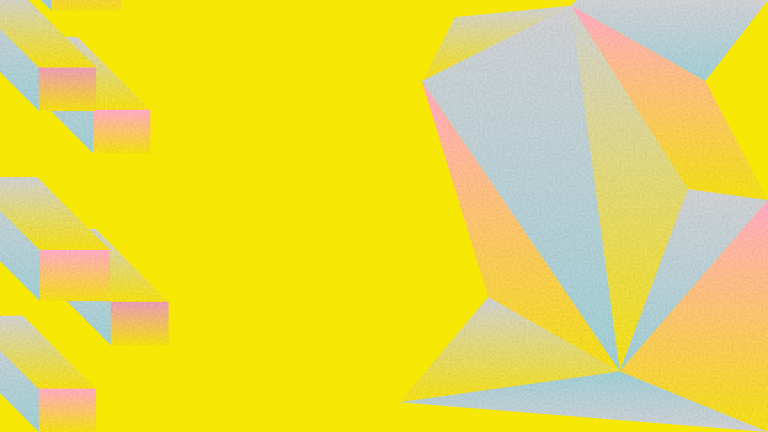
Reproduce this background procedurally as a Shadertoy shader.

```glsl
// Flat yellow field with a faceted crystal on the right and extruded bars on the left.
// Every face is a convex quad filled with a vertical two-colour gradient and fine grain.
// Layout space is 16 x 9 units with the origin at the lower left.

const vec3 YELLOW = vec3(0.97, 0.91, 0.01);
const vec3 HONEY  = vec3(0.95, 0.87, 0.07);
const vec3 PINK   = vec3(1.00, 0.66, 0.77);
const vec3 BLUE   = vec3(0.62, 0.80, 0.83);
const vec3 GREY   = vec3(0.81, 0.81, 0.82);

const float GRAIN_SCALE = 21.0;
const float GRAIN_AMOUNT = 0.05;
const float BAR_DEPTH = 1.52;

// Bars from back to front: lower-left corner of the front face, then its size
const int BAR_COUNT = 6;
const vec4 BARS[BAR_COUNT] = vec4[](
    vec4(1.08, 8.77, 1.44, 1.06),
    vec4(1.94, 5.81, 1.19, 0.90),
    vec4(2.31, 1.81, 1.20, 0.90),
    vec4(0.81, 6.69, 1.19, 0.90),
    vec4(0.83, 2.73, 1.46, 1.06),
    vec4(0.81, 0.00, 1.19, 0.90));
const float BAR_SHADE[BAR_COUNT] = float[](1.0, 1.0, 0.92, 0.92, 1.0, 1.0);

// Random unit gradient at a lattice point
vec2 randomGradient(vec2 cell) {
    vec3 q = fract(cell.xyx * vec3(0.1031, 0.1030, 0.0973));
    q += dot(q, q.yzx + 33.33);
    float angle = 6.2832 * fract((q.x + q.y) * q.z);
    return vec2(cos(angle), sin(angle));
}

float gradientNoise(vec2 p) {
    vec2 cell = floor(p), f = fract(p);
    vec2 w = f * f * f * (f * (f * 6.0 - 15.0) + 10.0);
    vec2 e = vec2(1.0, 0.0);
    float a = dot(randomGradient(cell), f);
    float b = dot(randomGradient(cell + e.xy), f - e.xy);
    float c = dot(randomGradient(cell + e.yx), f - e.yx);
    float d = dot(randomGradient(cell + e.xx), f - e.xx);
    return mix(mix(a, b, w.x), mix(c, d, w.x), w.y);
}

// Signed distance to the line a-b, positive on its left
float lineDistance(vec2 p, vec2 a, vec2 b) {
    vec2 dir = normalize(b - a);
    return dot(p - a, vec2(-dir.y, dir.x));
}

// Convex quad with clockwise corners, shaded from low to high
vec3 quad(vec3 base, vec2 p, float px, float grain,
          vec2 a, vec2 b, vec2 c, vec2 d, vec3 high, vec3 low) {
    float dist = max(max(lineDistance(p, a, b), lineDistance(p, b, c)),
                     max(lineDistance(p, c, d), lineDistance(p, d, a)));
    float bottom = min(min(a.y, b.y), min(c.y, d.y));
    float top = max(max(a.y, b.y), max(c.y, d.y));
    float t = clamp((p.y - bottom) / (top - bottom), 0.0, 1.0);
    float coverage = clamp(0.6 - dist / px, 0.0, 1.0);
    return mix(base, mix(low, high, t) + grain, coverage);
}

// Triangle with clockwise corners
vec3 tri(vec3 base, vec2 p, float px, float grain,
         vec2 a, vec2 b, vec2 c, vec3 high, vec3 low) {
    return quad(base, p, px, grain, a, b, c, mix(c, a, 0.5), high, low);
}

// Box receding to the upper left: side, top and front faces
vec3 bar(vec3 col, vec2 p, float px, float grain, vec4 box, float shade) {
    vec2 bl = box.xy, tr = box.xy + box.zw;
    vec2 tl = vec2(bl.x, tr.y), br = vec2(tr.x, bl.y);
    vec2 back = vec2(-BAR_DEPTH, BAR_DEPTH);
    col = quad(col, p, px, grain, bl, bl + back, tl + back, tl, GREY, BLUE);
    col = quad(col, p, px, grain, tl, tl + back, tr + back, tr, GREY, HONEY);
    return quad(col, p, px, grain, bl, tl, tr, br, PINK * shade, HONEY);
}

vec3 crystal(vec3 col, vec2 p, float px, float grain) {
    vec2 apex = vec2(11.90, 8.88), hub = vec2(12.91, 1.26);
    vec2 shoulder = vec2(8.79, 7.31), crown = vec2(9.48, 8.64);
    vec2 elbow = vec2(14.33, 5.06), notch = vec2(14.69, 7.31);
    vec2 rim = vec2(16.0, 4.83), corner = vec2(16.0, 0.0);
    vec2 hip = vec2(10.17, 2.81), toe = vec2(8.33, 0.62);

    // Upper facets
    col = tri(col, p, px, grain, shoulder, crown, apex, GREY, HONEY);
    col = quad(col, p, px, grain, apex, vec2(12.0, 9.0), vec2(16.0, 9.0), notch, GREY, BLUE);
    col = quad(col, p, px, grain, apex, notch, rim, elbow, PINK, HONEY);
    // Facets meeting at the hub
    col = tri(col, p, px, grain, apex, elbow, hub, GREY, HONEY);
    col = tri(col, p, px, grain, shoulder, apex, hub, GREY, BLUE);
    col = tri(col, p, px, grain, shoulder, hub, hip, PINK, HONEY);
    col = tri(col, p, px, grain, elbow, rim, hub, GREY, BLUE);
    col = tri(col, p, px, grain, rim, corner, hub, PINK, HONEY);
    // Base facets
    col = tri(col, p, px, grain, hip, hub, toe, GREY, HONEY);
    return tri(col, p, px, grain, toe, hub, corner, BLUE, GREY);
}

void mainImage(out vec4 fragColor, in vec2 fragCoord) {
    vec2 p = fragCoord / iResolution.xy * vec2(16.0, 9.0);
    float px = 9.0 / iResolution.y;
    float grain = GRAIN_AMOUNT * gradientNoise(p * GRAIN_SCALE);

    vec3 col = crystal(YELLOW, p, px, grain);
    for (int i = 0; i < BAR_COUNT; i++)
        col = bar(col, p, px, grain, BARS[i], BAR_SHADE[i]);
    fragColor = vec4(col, 1.0);
}
```
